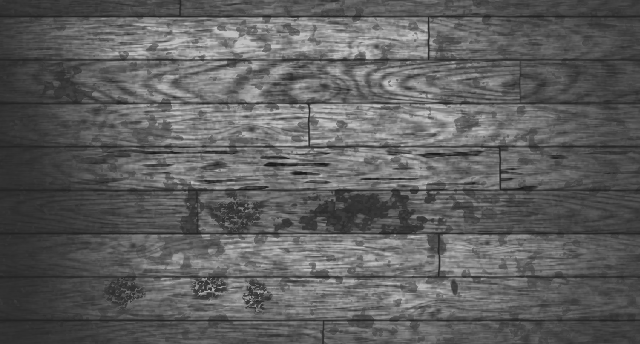
Give the GLSL for this texture, as a WebGL 1 fragment shader.

```glsl
precision highp float;
// Weathered grey floorboards with grain, knots, dark stains and tread marks.
uniform vec2 u_resolution;
#define BOARD_HEIGHT 0.1262
#define FIRST_SEAM 0.048
#define SEAM_WIDTH 0.0019
#define RING_FREQ 560.0
#define STREAK_DEPTH 0.62
#define SHADOW_TONE 0.19
#define STAIN_TONE 0.165
#define EXPOSURE 1.08

float hash(vec2 p) { return fract(sin(dot(p, vec2(127.1, 311.7))) * 4375.85); }

// Cellular noise: x is the nearest distance, y the blended cell values.
vec2 cells(vec2 p) {
  vec2 base = floor(p);
  float nearest = 9.0, sum = 0.0, weight = 0.0;
  for (int j = -1; j <= 1; j++) {
    for (int i = -1; i <= 1; i++) {
      vec2 id = base + vec2(float(i), float(j));
      vec2 d = p - id - 0.15 - 0.7 * vec2(hash(id), hash(id + 41.3));
      float w = exp(-7.0 * dot(d, d));
      nearest = min(nearest, length(d));
      sum += w * hash(id + 17.9);
      weight += w;
    }
  }
  return vec2(nearest, sum / weight);
}

// Slow undulation from layered sines, different on every board.
float sway(vec2 p, float seed) {
  return sin(p.x * 3.1 + seed * 5.3 + 2.0 * sin(p.y * 17.0 + seed))
       + 0.5 * sin(p.x * 7.7 - p.y * 31.0 + seed * 2.9)
       + 0.25 * sin(p.x * 17.3 + p.y * 48.0 + seed * 8.1);
}

// One of nine values, one per board row.
float pick(float row, vec3 a, vec3 b, vec3 c) {
  vec3 g = row < 2.5 ? a : (row < 5.5 ? b : c);
  float k = mod(row, 3.0);
  return k < 0.5 ? g.x : (k < 1.5 ? g.y : g.z);
}

float courseAt(float y) { return (y - FIRST_SEAM) / BOARD_HEIGHT + 1.0; }

// Ragged elliptical patch that stays on its own board.
float spot(vec2 p, vec2 center, vec2 radius, float rough) {
  float sameBoard = step(abs(floor(courseAt(p.y)) - floor(courseAt(center.y))), 0.5);
  return sameBoard * smoothstep(0.0, 0.4, 1.0 - length((p - center) / radius) + rough);
}

// Adds a knot: x bends the rings around it, y darkens its heart.
void addKnot(inout vec2 knots, vec2 p, vec2 center, float size) {
  vec2 d = (p - center) / size;
  knots += vec2(0.03 * exp(-dot(d * d, vec2(0.035, 0.2))), exp(-dot(d * d, vec2(1.5, 2.6))));
}

void main() {
  vec2 p = gl_FragCoord.xy / u_resolution * vec2(1.855, -1.0) + vec2(0.0, 1.0);
  float px = 1.0 / u_resolution.y;

  // Board layout and tones
  float row = floor(courseAt(p.y)), v = fract(courseAt(p.y));
  float joint = pick(row, vec3(0.522, 1.242, 1.508), vec3(0.896, 1.449, 0.572), vec3(1.273, 1.316, 0.937));
  float side = row == 7.0 ? 0.0 : step(joint, p.x);
  float seed = row * 3.7 + side * 11.0;
  float tone = mix(pick(row, vec3(0.36, 0.59, 0.47), vec3(0.54, 0.51, 0.38), vec3(0.51, 0.52, 0.44)),
                   pick(row, vec3(0.43, 0.46, 0.43), vec3(0.57, 0.49, 0.40), vec3(0.57, 0.51, 0.46)), side);

  // Knots
  vec2 knots = vec2(0.0);
  addKnot(knots, p, vec2(1.092, 0.136), 0.013);
  addKnot(knots, p, vec2(0.942, 0.252), 0.017);
  addKnot(knots, p, vec2(0.729, 0.376), 0.013);
  addKnot(knots, p, vec2(0.244, 0.354), 0.015);
  addKnot(knots, p, vec2(1.271, 0.903), 0.012);
  addKnot(knots, p, vec2(1.413, 0.707), 0.010);
  addKnot(knots, p, vec2(0.386, 0.715), 0.013);

  // Arched growth rings, long fibres and cracks
  float heart = 0.25 + 1.4 * hash(vec2(row, side + 2.0));
  float rings = length(vec2((p.x - heart) * 0.11, (v - 0.5) * BOARD_HEIGHT)) + 0.007 * sway(p, seed) + knots.x;
  float ringLine = 0.5 + 0.5 * sin(rings * RING_FREQ + 0.8 * sin(rings * 190.0));
  float ringDepth = pick(row, vec3(0.15, 0.2, 0.42), vec3(0.25, 0.24, 0.3), vec3(0.2, 0.22, 0.2));
  vec2 flow = vec2(p.x, p.y + 0.005 * sway(p, seed) + 0.3 * knots.x);
  float fine = cells(flow * vec2(34.0, 250.0) + seed).y;
  float wide = cells(flow * vec2(11.0, 95.0) + seed * 2.0).y;
  float grit = cells(p * vec2(120.0, 140.0)).y;
  float clump = cells(p * vec2(38.0, 46.0)).y;
  float cloud = cells(p * vec2(9.0, 17.0) + 0.3 * sway(p * 4.0, seed)).y;
  float grain = STREAK_DEPTH * (0.55 * fine + 0.45 * wide - 0.5) + 0.22 * (grit - 0.5);
  grain -= ringDepth * (ringLine * ringLine - 0.375) * (0.4 + 1.2 * cloud);
  float crack = smoothstep(0.70, 0.88, wide) * (row == 4.0 ? 0.65 : 0.35);
  tone *= 1.0 + grain - crack + 0.30 * (cloud - 0.5);

  // Pool of light, fading fastest at the lower left
  float left = smoothstep(-0.10 + 0.16 * p.y, 0.50 + 0.24 * p.y, p.x + 0.035 * sin(seed * 2.0));
  float right = 1.0 - 0.76 * smoothstep(1.12, 1.95, p.x);
  float ends = 1.0 - 0.36 * smoothstep(0.13, 0.0, p.y) - 0.42 * smoothstep(0.84, 1.02, p.y);
  tone = mix(SHADOW_TONE + 0.05 * grain, tone * EXPOSURE, left * right * ends);

  // Broad stains and dirt gathered along the seams
  float seamDist = min(v, 1.0 - v) * BOARD_HEIGHT;
  float rough = 0.6 * (grit - 0.5) + 1.3 * (clump - 0.5) + 0.5 * (cloud - 0.5);
  float stain = 0.95 * spot(p, vec2(1.03, 0.612), vec2(0.23, 0.066), rough);
  stain = max(stain, 0.8 * spot(p, vec2(0.19, 0.235), vec2(0.07, 0.08), rough));
  stain = max(stain, 0.8 * spot(p, vec2(0.555, 0.62), vec2(0.035, 0.075), rough));
  stain = max(stain, 0.6 * spot(p, vec2(1.38, 0.61), vec2(0.10, 0.055), rough - 0.2));
  stain = max(stain, 0.5 * spot(p, vec2(0.54, 0.71), vec2(0.16, 0.06), rough - 0.2));
  stain = max(stain, 0.5 * spot(p, vec2(0.41, 0.395), vec2(0.09, 0.025), rough));
  stain = max(stain, 0.7 * spot(p, vec2(1.255, 0.71), vec2(0.035, 0.035), rough));
  stain = max(stain, 0.8 * spot(p, vec2(1.316, 0.835), vec2(0.012, 0.03), rough * 0.4));
  stain = max(stain, 0.6 * smoothstep(0.2, 0.55, rough + 0.3 * exp(-seamDist * 90.0) - 0.15));

  // Tread marks made of small separate blocks
  float block = cells(mat2(0.9, 0.4, -0.4, 0.9) * p * vec2(52.0, 78.0) + grit).x;
  float prints = spot(p, vec2(0.688, 0.62), vec2(0.095, 0.07), rough * 0.4);
  prints = max(prints, spot(p, vec2(0.357, 0.845), vec2(0.075, 0.06), rough * 0.4));
  prints = max(prints, spot(p, vec2(0.604, 0.838), vec2(0.06, 0.045), rough * 0.4));
  prints = max(prints, spot(p, vec2(0.744, 0.866), vec2(0.05, 0.065), rough * 0.4));
  stain = max(stain, 0.9 * prints * smoothstep(0.6, 0.36, block));
  tone = mix(tone, STAIN_TONE + 0.1 * grit * clump, stain);
  tone = mix(tone, SHADOW_TONE, 0.85 * min(knots.y, 1.0));

  // Seams, butt joints and worn light edges
  float seam = 1.0 - smoothstep(SEAM_WIDTH - px, SEAM_WIDTH + px, seamDist);
  float butt = 1.0 - smoothstep(0.0, 0.0016 + px, abs(p.x - joint + 0.003 * (clump - 0.5)));
  butt *= pick(row, vec3(0.8, 0.9, 0.4), vec3(0.9, 0.9, 0.6), vec3(0.9, 0.0, 0.8));
  tone *= 1.0 - 0.2 * exp(-seamDist * 150.0);
  tone += 0.08 * left * right * (1.0 - stain) * exp(-pow((v * BOARD_HEIGHT - 0.006) * 400.0, 2.0));
  tone = mix(tone, 0.13, max(seam * (0.6 + 0.4 * clump), butt));
  gl_FragColor = vec4(vec3(clamp(tone, 0.1, 0.75)), 1.0);
}
```
